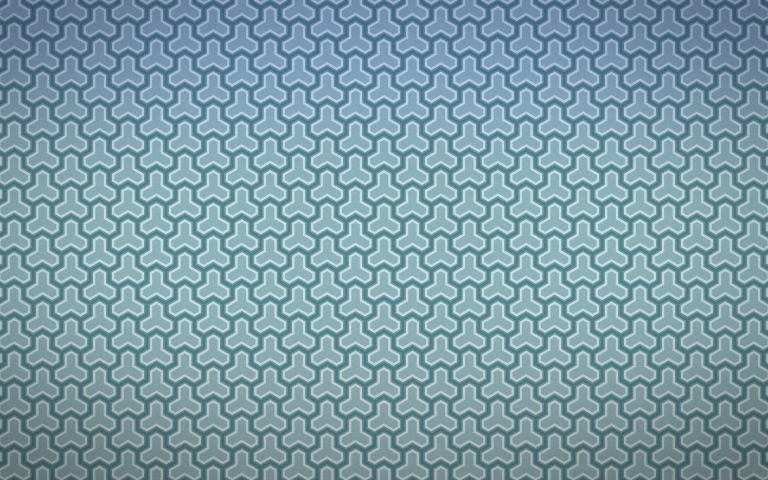
Reproduce this pattern procedurally as a Shadertoy shader.

```glsl
// Interlocking three-armed tiles, each the union of three hexagons, on a staggered lattice.
// The distance to each tile's mitred edge gives the dark seam, teal band, pale line and fill.
// A cool tint above, a grey tint below, a vignette and a fine grain finish it.

const float COLUMNS = 27.0;            // tile columns across the canvas
const vec2 CENTRE_SHIFT = vec2(0.0, 1.35); // lattice offset from canvas centre, in hexagon sides
const float SEAM_END = 0.13;           // band limits inward from the tile edge, in hexagon sides
const float BAND_END = 0.27;
const float LINE_END = 0.48;
const vec3 SEAM_COLOR = vec3(0.33, 0.51, 0.55);
const vec3 BAND_COLOR = vec3(0.44, 0.61, 0.65);
const vec3 LINE_COLOR = vec3(0.79, 0.87, 0.89);
const vec3 FILL_COLOR = vec3(0.56, 0.70, 0.735);
const vec3 TOP_TINT = vec3(0.88, 0.89, 1.02);
const vec3 BOTTOM_TINT = vec3(0.92, 0.89, 0.87);
const float VIGNETTE = 0.27;
const float GRAIN = 0.025;
const float GRAIN_CELLS = 512.0;

const float HALF_WIDTH = 0.8660254;    // hexagon inradius for unit side
const vec2 PITCH = vec2(3.0 * HALF_WIDTH, 3.0);

float hash(vec2 p) {
    return fract(sin(dot(p, vec2(12.9898, 78.233))) * 43758.5453);
}

// Inward distance to the edge of a tile centred at the origin, negative outside.
float tripodInset(vec2 p) {
    // Fold all three arms onto the right half of the upper arm.
    vec2 mirror = vec2(-0.5, HALF_WIDTH);
    p.x = abs(p.x);
    p -= 2.0 * min(dot(p, mirror), 0.0) * mirror;
    p.x = abs(p.x);
    float side = HALF_WIDTH - p.x;
    float tip = 2.0 * HALF_WIDTH - dot(p, vec2(0.5, HALF_WIDTH));
    return min(side, tip);
}

// Largest inset among nearby tiles, which belongs to the tile that covers p.
float latticeInset(vec2 p) {
    float inset = -1.0;
    float nearestColumn = round(p.x / PITCH.x);
    for (int i = -1; i <= 1; i++) {
        float column = nearestColumn + float(i);
        float stagger = 0.5 * PITCH.y * mod(column, 2.0);
        vec2 q = p - vec2(column * PITCH.x, stagger);
        float nearestRow = round(q.y / PITCH.y);
        for (int j = -1; j <= 1; j++) {
            float row = nearestRow + float(j);
            inset = max(inset, tripodInset(q - vec2(0.0, row * PITCH.y)));
        }
    }
    return inset;
}

float edge(float limit, float inset, float pixel) {
    return smoothstep(limit - 0.65 * pixel, limit + 0.65 * pixel, inset);
}

void mainImage(out vec4 fragColor, in vec2 fragCoord) {
    vec2 uv = fragCoord / iResolution.xy;
    float sidesAcross = COLUMNS * PITCH.x;
    float pixel = sidesAcross / iResolution.x;
    vec2 p = (fragCoord - 0.5 * iResolution.xy) * pixel;

    // Nested outlines
    float inset = latticeInset(p - CENTRE_SHIFT + vec2(0.0, 2.65));
    vec3 color = mix(SEAM_COLOR, BAND_COLOR, edge(SEAM_END, inset, pixel));
    color = mix(color, LINE_COLOR, edge(BAND_END, inset, pixel));
    color = mix(color, FILL_COLOR, edge(LINE_END, inset, pixel));

    // Broad lighting
    vec2 centred = 2.0 * uv - 1.0;
    color *= mix(vec3(1.0), TOP_TINT, smoothstep(0.1, 1.0, centred.y));
    color *= mix(vec3(1.0), BOTTOM_TINT, smoothstep(0.1, 1.0, -centred.y));
    color *= 1.0 - VIGNETTE * smoothstep(0.2, 2.0, dot(centred, centred));

    // Fine surface grain
    vec2 grainCell = floor(fragCoord / iResolution.x * GRAIN_CELLS);
    color += GRAIN * (hash(grainCell) - 0.5);
    fragColor = vec4(color, 1.0);
}
```
